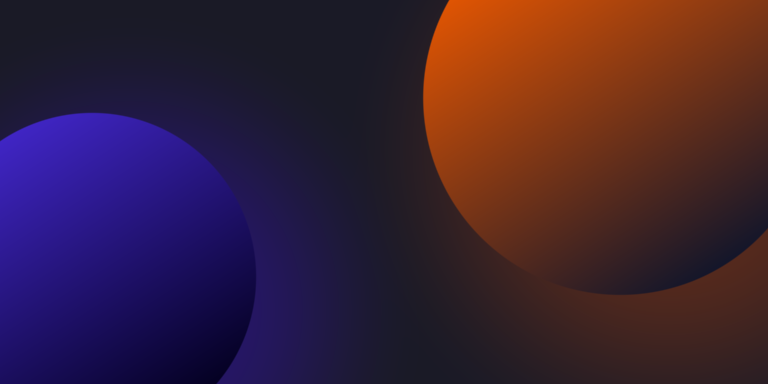
Reproduce this background procedurally as a Shadertoy shader.

```glsl
// Two gradient discs, violet and orange, with soft offset glows on a dark backdrop.

// Adds a soft halo that fades from the inner to the outer radius.
vec3 addGlow(vec3 base, vec2 p, vec2 center, float inner, float outer, vec3 tint) {
    float strength = 1.0 - smoothstep(inner, outer, length(p - center));
    return mix(base, tint, strength);
}

// Draws a smooth-edged disc shaded diagonally from upper left to lower right.
vec3 addDisc(vec3 base, vec2 p, vec2 center, float radius, vec3 lit, vec3 shade) {
    vec2 offset = p - center;
    vec2 shadeDir = normalize(vec2(0.54, -0.84));
    float ramp = clamp(0.5 + 0.5 * dot(offset, shadeDir) / radius, 0.0, 1.0);
    float pixel = 1.0 / iResolution.y;
    float mask = 1.0 - smoothstep(-pixel, pixel, length(offset) - radius);
    return mix(base, mix(lit, shade, ramp), mask);
}

void mainImage(out vec4 fragColor, in vec2 fragCoord) {
    // Canvas height is one unit
    vec2 p = fragCoord / iResolution.y;
    vec3 color = vec3(0.102, 0.102, 0.150);

    // Halos, shifted down and right of their discs
    color = addGlow(color, p, vec2(0.339, 0.193), 0.208, 0.781, vec3(0.149, 0.086, 0.410));
    color = addGlow(color, p, vec2(1.745, 0.609), 0.234, 0.859, vec3(0.345, 0.165, 0.110));

    // Discs
    color = addDisc(color, p, vec2(0.240, 0.279), 0.427,
                    vec3(0.250, 0.145, 0.770), vec3(0.012, 0.0, 0.120));
    color = addDisc(color, p, vec2(1.615, 0.745), 0.513,
                    vec3(0.925, 0.345, 0.0), vec3(0.075, 0.085, 0.165));

    fragColor = vec4(color, 1.0);
}
```
